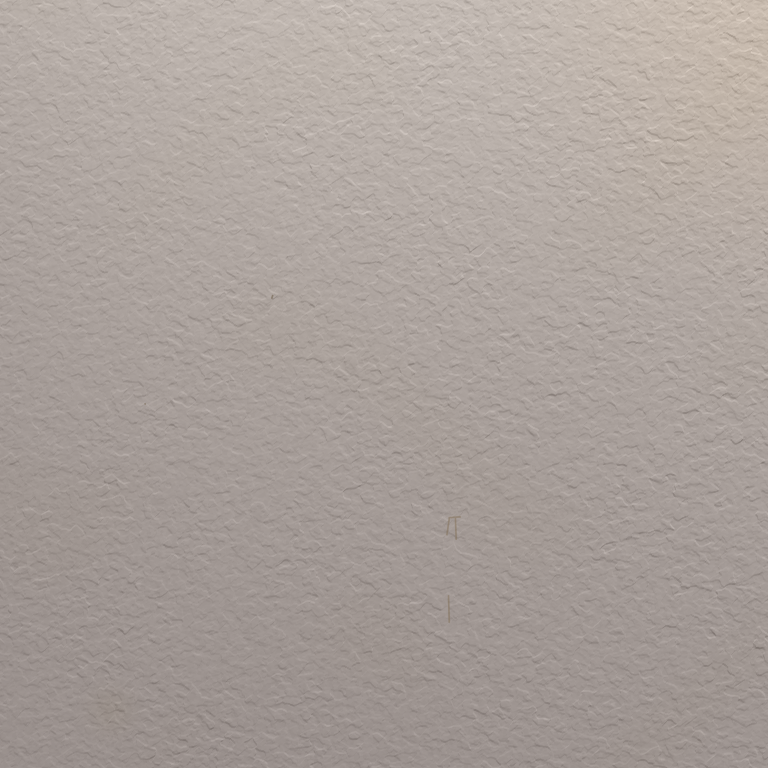
A Shadertoy shader for this texture:

```glsl
// Painted plaster wall under soft light from above. Cellular plates of random
// height are blended at their edges, then embossed along the light direction.
// A broad tone gradient, faint stains and a few thin marks finish the surface.

#define WALL_DARK   vec3(0.606, 0.570, 0.556)
#define WALL_LIGHT  vec3(0.768, 0.733, 0.706)
#define WARM_TINT   vec3(0.022, 0.006, -0.016)
#define STAIN_TINT  vec3(-0.012, -0.015, -0.032)
#define MARK_COLOR  vec3(0.49, 0.41, 0.30)
#define PLATE_SCALE 98.0
#define PLATE_SHAPE vec2(0.80, 1.10)
#define EDGE_HARD   17.0
#define LIGHT_STEP  vec2(0.0006, 0.0024)
#define RELIEF      0.088
#define GRAIN       0.018

vec2 hash2(vec2 p) {
    vec3 q = fract(p.xyx * vec3(0.1031, 0.1030, 0.0973));
    q += dot(q, q.yzx + 33.33);
    return fract((q.xx + q.yz) * q.zy);
}

// Flat cells of random height with softened steps between them.
float plates(vec2 p) {
    vec2 cell = floor(p), local = fract(p);
    float sum = 0.0, total = 0.0;
    for (int y = -1; y <= 1; y++)
    for (int x = -1; x <= 1; x++) {
        vec2 offset = vec2(x, y);
        vec2 seed = hash2(cell + offset + 71.0);
        vec2 d = offset + seed - local;
        float weight = exp(-EDGE_HARD * dot(d, d));
        sum += weight * hash2(cell + offset + 213.0).x;
        total += weight;
    }
    return sum / max(total, 1e-9);
}

// Layered sines make the plate outlines ragged.
vec2 ragged(vec2 p) {
    p += 0.17 * sin(p.yx * vec2(1.7, 2.1) + 1.3 * sin(p * 0.61));
    p += 0.09 * sin(p.yx * vec2(5.9, 5.3) + 2.0 * sin(p * 1.37));
    return p;
}

float wallHeight(vec2 uv) {
    vec2 p = uv * PLATE_SCALE * PLATE_SHAPE;
    float coarse = plates(ragged(p));
    float fine = plates(ragged(p * mat2(1.65, 0.35, -0.35, 1.65) + 19.0));
    return coarse + 0.55 * fine;
}

// Broad smooth variation in the range -1 to 1.
float blotches(vec2 p) {
    return 0.5 * sin(p.x * 7.0 + 2.0 * sin(p.y * 5.0 + 1.0))
         + 0.5 * sin(p.y * 11.0 + 2.3 * sin(p.x * 6.0 + 2.0));
}

float segment(vec2 p, vec2 a, vec2 b) {
    vec2 ab = b - a;
    return length(p - a - ab * clamp(dot(p - a, ab) / dot(ab, ab), 0.0, 1.0));
}

float stroke(float d, float halfWidth) {
    float blur = 0.7 / iResolution.y;
    return 1.0 - smoothstep(halfWidth - blur, halfWidth + blur, d);
}

void mainImage(out vec4 fragColor, in vec2 fragCoord) {
    vec2 uv = fragCoord / iResolution.y;

    // Light falls off downward and toward the upper left corner.
    float tone = 0.54 * uv.y + 0.42 * uv.y * uv.y + 0.10 * (uv.x - 0.5);
    tone -= 0.22 * uv.y * pow(max(1.0 - uv.x, 0.0), 4.0);
    vec3 color = mix(WALL_DARK, WALL_LIGHT, tone + 0.012 * blotches(uv));
    color += WARM_TINT * smoothstep(0.45, 0.0, distance(uv, vec2(1.03, 0.98)));

    // Faint yellowish stains.
    float stain = 0.2 * smoothstep(0.2, 1.0, blotches(uv * 1.6 + 4.0));
    stain += 0.6 * smoothstep(0.05, 0.0, distance(uv, vec2(0.145, 0.075)));
    color += STAIN_TINT * stain;

    // Embossed relief, stronger toward the upper right; shadows outweigh lights.
    float slope = wallHeight(uv) - wallHeight(uv + LIGHT_STEP);
    slope *= slope < 0.0 ? 1.15 : 0.8;
    float strength = 0.85 + 0.3 * smoothstep(0.5, 1.8, uv.x + uv.y);
    strength *= 0.95 + 0.12 * blotches(uv * 2.3 + 7.0);
    color += RELIEF * strength * slope;
    color += GRAIN * (plates(uv * 230.0) - 0.5);

    // Thin dried drips and two dark specks.
    float drip = segment(uv, vec2(0.585, 0.190), vec2(0.584, 0.224));
    drip = min(drip, segment(uv, vec2(0.594, 0.298), vec2(0.593, 0.325)));
    drip = min(drip, segment(uv, vec2(0.582, 0.304), vec2(0.585, 0.325)));
    drip = min(drip, segment(uv, vec2(0.585, 0.326), vec2(0.599, 0.327)));
    color = mix(color, MARK_COLOR, 0.45 * stroke(drip, 0.0011));
    float speck = segment(uv, vec2(0.354, 0.612), vec2(0.355, 0.615));
    speck = min(speck, distance(uv, vec2(0.189, 0.474)));
    color = mix(color, MARK_COLOR * 0.8, 0.5 * stroke(speck, 0.0011));

    fragColor = vec4(clamp(color, 0.0, 1.0), 1.0);
}
```
